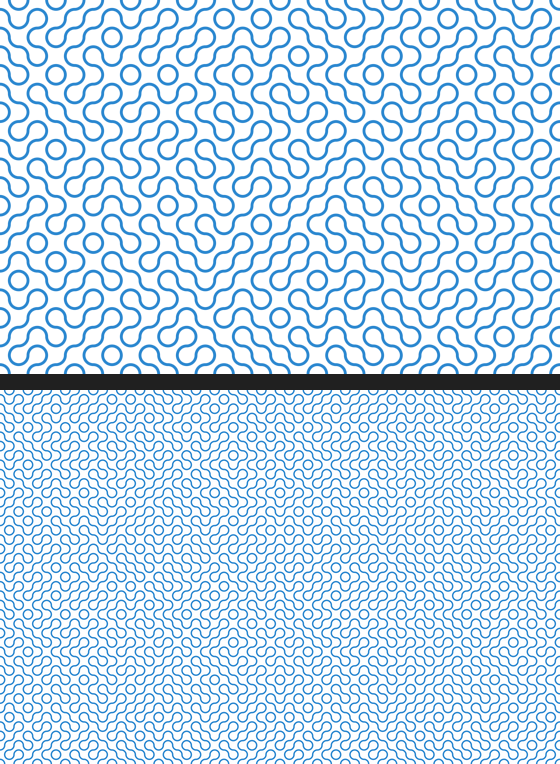
Top, the tile; bottom, the same tile 2 across and 2 down.
Reproduce this pattern procedurally as a WebGL 2 fragment shader.

```glsl
#version 300 es
precision highp float;
// Truchet maze: 30 x 20 square cells, each holding two quarter circles
// about opposite corners. A hash picks the diagonal, so the arcs join into
// rings and winding paths. Arcs meet at edge midpoints, so the canvas tiles.

uniform vec2 u_resolution;
out vec4 fragColor;

// Integer hash of a cell, from 0 to 1.
float cellHash(ivec2 cell) {
    uint h = uint(cell.x) * 374761393u + uint(cell.y) * 668265263u + 1013u;
    h = (h ^ (h >> 15)) * 2246822519u;
    h = (h ^ (h >> 13)) * 3266489917u;
    h ^= h >> 16;
    return float(h & 65535u) / 65536.0;
}

// Distance to the nearer of the two quarter circles in a unit cell.
float arcDistance(vec2 p) {
    float nearCorner = abs(length(p) - 0.5);
    float farCorner = abs(length(p - 1.0) - 0.5);
    return min(nearCorner, farCorner);
}

void main() {
    const vec2 cells = vec2(30.0, 20.0);
    vec2 grid = gl_FragCoord.xy / u_resolution * cells;
    vec2 local = fract(grid);

    // Mirror half of the cells to turn their diagonal.
    if (cellHash(ivec2(floor(grid))) < 0.5) local.x = 1.0 - local.x;

    // Stroke of 0.152 cell, softened over about a pixel and a half.
    float pixel = cells.y / u_resolution.y;
    float edge = arcDistance(local) - 0.076;
    float stroke = 1.0 - smoothstep(-0.75 * pixel, 0.75 * pixel, edge);

    vec3 paper = vec3(1.0);
    vec3 blue = vec3(0.15, 0.52, 0.81);
    fragColor = vec4(mix(paper, blue, stroke), 1.0);
}
```
